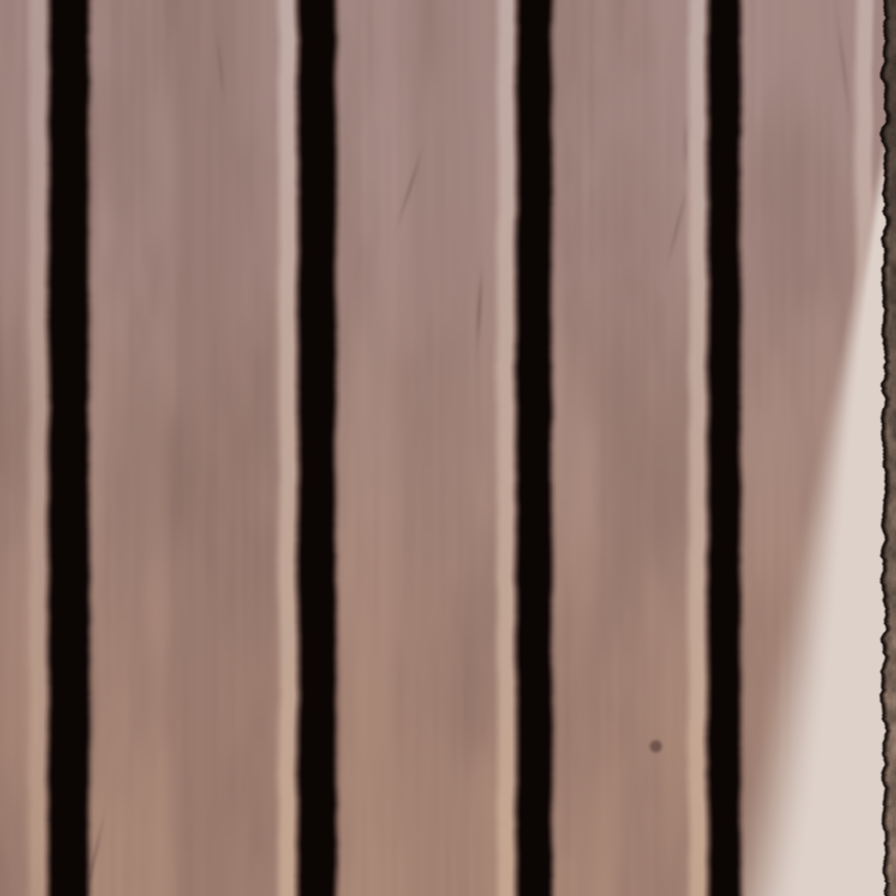
This texture is drawn by a three.js fragment shader. Its source:

```glsl
varying vec2 vUv;

// Layout: the gaps close up from left to right
const float FIRST_GAP = 0.077;
const float FIRST_PITCH = 0.277;
const float PITCH_RATIO = 0.875;
const float LAST_GAP = 3.0;
const float GAP_HALF_WIDTH = 0.0207;
const float GAP_SHRINK = 0.925;
const float EDGE_SOFTNESS = 0.0045;
const float EDGE_WOBBLE = 0.0022;
const float WALL_EDGE = 0.985;

// Wear
const int SCUFFS = 12;
const float STAIN_STRENGTH = 0.7;
const float GRAIN_STRENGTH = 0.035;
const vec2 KNOT = vec2(0.732, 0.167);

// Sunlit wedge on the last plank
const vec2 SUN_TOP = vec2(0.983, 0.83);
const float SUN_SLOPE = 0.2;

const vec3 WOOD_TOP = vec3(0.645, 0.535, 0.515);
const vec3 WOOD_BOTTOM = vec3(0.66, 0.53, 0.465);
const vec3 STAIN = vec3(0.51, 0.40, 0.37);
const vec3 BEVEL_TOP = vec3(0.77, 0.69, 0.67);
const vec3 BEVEL_BOTTOM = vec3(0.79, 0.67, 0.58);
const vec3 SHADE = vec3(0.31, 0.22, 0.20);
const vec3 GAP = vec3(0.045, 0.018, 0.012);
const vec3 SUN = vec3(0.87, 0.82, 0.79);
const vec3 WALL = vec3(0.48, 0.40, 0.35);

float hash(vec2 p) {
  return fract(sin(dot(p, vec2(127.1, 311.7))) * 43758.5453);
}

float noise(vec2 p) {
  vec2 i = floor(p), f = fract(p);
  f = f * f * (3.0 - 2.0 * f);
  return mix(mix(hash(i), hash(i + vec2(1.0, 0.0)), f.x),
             mix(hash(i + vec2(0.0, 1.0)), hash(i + 1.0), f.x), f.y);
}

float fbm(vec2 p) {
  float sum = 0.0, amp = 0.5;
  for (int i = 0; i < 4; i++) {
    sum += amp * noise(p);
    p = p * 2.0 + 17.3;
    amp *= 0.5;
  }
  return sum;
}

// Geometric series of gap centres, and its inverse
float gapCentre(float n) {
  return FIRST_GAP + FIRST_PITCH * (1.0 - pow(PITCH_RATIO, n)) / (1.0 - PITCH_RATIO);
}

float gapIndex(float x) {
  return log(1.0 - (x - FIRST_GAP) * (1.0 - PITCH_RATIO) / FIRST_PITCH) / log(PITCH_RATIO);
}

// Faint slanted scratches scattered over the planks
float scuffs(vec2 p) {
  float sum = 0.0;
  for (int i = 0; i < SCUFFS; i++) {
    float s = float(i) + 1.0;
    vec2 d = p - vec2(hash(vec2(s, 1.3)), hash(vec2(s, 7.9)));
    d.x -= d.y * (hash(vec2(s, 4.1)) - 0.3) * 0.5;
    d /= vec2(0.003, 0.015 + 0.035 * hash(vec2(s, 9.2)));
    sum += exp(-dot(d, d)) * hash(vec2(s, 2.7));
  }
  return sum;
}

vec3 plankColor(vec2 p, float k) {
  float plank = floor(k), across = fract(k);
  vec3 color = mix(WOOD_BOTTOM, WOOD_TOP, smoothstep(0.1, 0.9, p.y));

  // Soft stains, heaviest on the left planks
  float drift = 0.1 * (noise(vec2(plank * 5.0, p.y * 4.0)) - 0.5);
  float band = smoothstep(0.3, 0.42, across + drift) * (1.0 - smoothstep(0.55, 0.95, across));
  float blotch = smoothstep(0.3, 0.75, fbm(vec2(p.x * 13.0 + plank * 3.0, p.y * 4.0)));
  float stain = 0.5 * blotch + 0.55 * band * min(1.0, pow(0.45, plank));
  color = mix(color, STAIN, STAIN_STRENGTH * stain);

  float grain = noise(vec2(p.x * 150.0, p.y * 5.0)) - 0.5;
  float knot = 1.0 - smoothstep(0.003, 0.01, length(p - KNOT));
  color *= 1.0 + GRAIN_STRENGTH * grain;
  return mix(color, SHADE, min(0.3 * scuffs(p) + 0.6 * knot, 0.7));
}

void main() {
  vec2 p = vUv;
  float k = gapIndex(p.x);
  float n = floor(k + 0.5);
  float wobble = EDGE_WOBBLE * (fbm(vec2(n * 9.0 + step(gapCentre(n), p.x) * 4.0, p.y * 22.0)) - 0.5) * 2.0;
  float side = p.x - gapCentre(n);
  float halfWidth = GAP_HALF_WIDTH * pow(GAP_SHRINK, n);
  float d = abs(side) - halfWidth + wobble;
  vec3 color = plankColor(p, k);

  // Sunlight, sharp at the top and diffuse below
  float sunDistance = p.x - SUN_TOP.x + (SUN_TOP.y - p.y) * SUN_SLOPE;
  float blur = mix(0.075, 0.014, smoothstep(0.0, 0.8, p.y));
  float sun = smoothstep(-0.25 * blur, blur, sunDistance) * step(LAST_GAP, k);
  color = mix(color, SUN, sun);

  // Pale bevel left of each gap, then the dark gap itself
  float bevel = smoothstep(0.03, 0.017, d) * smoothstep(0.001, 0.009, d) * step(side, 0.0);
  vec3 bevelColor = mix(BEVEL_BOTTOM, BEVEL_TOP, p.y);
  color = mix(color, bevelColor, bevel * mix(0.5, 0.85, step(0.5, n)) * (1.0 - sun));
  float isGap = 1.0 - step(LAST_GAP + 0.5, n);
  color = mix(color, SHADE, isGap * 0.6 * (1.0 - smoothstep(0.0, 0.009, d)));
  color = mix(color, GAP, isGap * (1.0 - smoothstep(-EDGE_SOFTNESS, EDGE_SOFTNESS, d)));

  // Rough wall with a ragged, shadowed edge
  float wall = p.x - WALL_EDGE + 0.012 * (fbm(vec2(3.0, p.y * 60.0)) - 0.5);
  vec3 wallColor = WALL * (0.55 + 0.7 * fbm(p * vec2(90.0, 60.0))) * mix(1.25, 0.65, p.y);
  wallColor = mix(GAP, wallColor, smoothstep(0.0, 0.008, wall));
  color = mix(color, wallColor, smoothstep(-0.002, 0.002, wall));
  gl_FragColor = vec4(color, 1.0);
}
```
